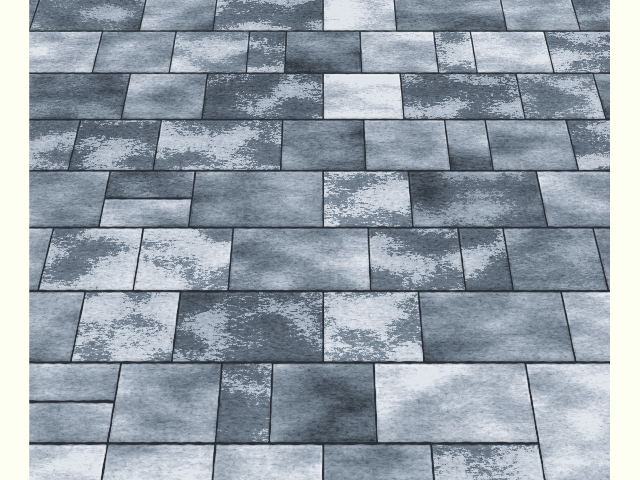
Reproduce this texture procedurally as a Shadertoy shader.

```glsl
// Weathered grey concrete paving in staggered courses, receding in perspective between cream margins

float hash(vec2 p) {
    vec3 q = fract(p.xyx * vec3(0.1031, 0.1030, 0.0973));
    q += dot(q, q.yzx + 33.33);
    return fract((q.x + q.y) * q.z);
}

vec2 gradientAt(vec2 cell) {
    float angle = 6.2832 * hash(cell + 71.7);
    return vec2(cos(angle), sin(angle));
}

float gradientNoise(vec2 p) {
    vec2 i = floor(p), f = fract(p);
    vec2 u = f * f * f * (f * (f * 6.0 - 15.0) + 10.0);
    vec2 e = vec2(1.0, 0.0);
    float low = mix(dot(gradientAt(i), f), dot(gradientAt(i + e), f - e), u.x);
    float high = mix(dot(gradientAt(i + e.yx), f - e.yx), dot(gradientAt(i + 1.0), f - 1.0), u.x);
    return mix(low, high, u.y);
}

float fbm(vec2 p, float gain) {
    float sum = 0.0, amplitude = 1.0;
    for (int i = 0; i < 4; i++) {
        sum += amplitude * gradientNoise(p);
        p = p * 2.1 + 17.3;
        amplitude *= gain;
    }
    return sum;
}

// Corners of the block under a ground point, and its mean lightness.
// Each course alternates square (2) and wide (3) blocks, some of them cut.
void findBlock(vec2 ground, out vec2 lo, out vec2 hi, out float tone) {
    float row = floor(ground.y);
    bool odd = mod(row, 2.0) > 0.5;
    float shift = odd ? 0.0 : 1.0;
    float pair = floor((ground.x + shift) / 5.0);
    float start = pair * 5.0 - shift;
    float along = ground.x - start;
    bool wide = along > 2.0;
    vec2 span = wide ? vec2(2.0, 5.0) : vec2(0.0, 2.0);

    // Wide blocks cut into a square and a narrow one
    bool cut = !odd && ((pair == 0.0 && row < 5.0) || (pair == -1.0 && row != 2.0));
    if (wide && cut) span = along < 4.0 ? vec2(2.0, 4.0) : vec2(4.0, 5.0);
    lo = vec2(start + span.x, row);
    hi = vec2(start + span.y, row + 1.0);

    // Squares cut lengthwise
    bool halved = !wide && pair == -1.0 && row > 0.0 && mod(row, 3.0) == 0.0;
    if (halved) {
        if (ground.y < row + 0.5) hi.y = row + 0.5;
        else lo.y = row + 0.5;
    }

    // Lightness by kind of block
    float pick = hash(lo * 3.1 + 40.0);
    tone = mix(0.4, 0.9, pick);
    if (odd) tone = (wide ? 0.46 : pair == 0.0 ? 0.88 : 0.65) + 0.2 * (pick - 0.5);
    else if (!wide && pair == 0.0) tone = 0.36;
    if (halved && lo.y < 3.5) tone = 0.35;

    // Exceptions: a shifted wide block, a course of squares, a double-height block
    if (row == 4.0 && abs(ground.x + 0.5) < 1.5) {
        lo.x = -2.0;
        hi.x = 1.0;
        tone = 0.6;
    }
    if (row > 6.0) {
        lo.x = 2.0 * floor(ground.x / 2.0);
        hi.x = lo.x + 2.0;
        tone = lo.x == 0.0 ? 0.4 : 0.8;
    }
    if (row > 5.0 && ground.x > 4.0) {
        lo = vec2(4.0, 6.0);
        hi = vec2(6.0, 8.0);
        tone = 0.9;
    }
}

vec3 concrete(vec2 ground, vec2 lo, vec2 hi, float tone) {
    vec2 seed = vec2(hash(lo + 9.2), hash(lo + 23.8));
    vec2 p = vec2(ground.x, ground.y * 2.0) + seed * 60.0;
    vec2 centred = (ground - lo) / (hi - lo) - 0.5;

    // Smooth casting gradients under fine horizontal grain
    float cloud = fbm(p * vec2(0.7, 1.1), 0.42);
    float streak = gradientNoise(p * vec2(1.6, 7.0));
    float grain = fbm(p * vec2(8.0, 14.0), 0.75);
    float t = tone + 0.42 * cloud + 0.1 * streak + 0.14 * grain;
    t += dot(centred, seed - 0.5) * 0.5;

    // Some blocks carry crisp frosted patches
    float frost = smoothstep(-0.12, 0.12, cloud + 0.35 * grain + 0.6 * (tone - 0.6));
    t = mix(t, mix(0.22, 0.88, frost) + 0.12 * grain, 0.55 * smoothstep(0.5, 0.8, seed.y));

    // Small dark pores
    t -= 0.12 * smoothstep(0.2, 0.5, gradientNoise(p * vec2(11.0, 18.0)));
    t = clamp(t, 0.0, 1.0);
    vec3 color = mix(vec3(0.20, 0.225, 0.25), vec3(0.88, 0.895, 0.92), t);
    return color + vec3(-0.03, 0.0, 0.03) * 4.0 * t * (1.0 - t);
}

void mainImage(out vec4 fragColor, in vec2 fragCoord) {
    vec2 uv = fragCoord / iResolution.xy;

    // Ground plane: x in half-squares, y in courses counted downward
    float depth = 2.781 - uv.y;
    vec2 ground = vec2(32.13 * (uv.x - 0.505) / depth, 22.04 - 40.68 / depth);
    float pixel = 40.68 / (depth * depth * iResolution.y);
    vec2 wobble = 0.007 * vec2(gradientNoise(ground * 7.0), gradientNoise(ground * 7.0 + 31.0));
    vec2 lo, hi;
    float tone;
    findBlock(ground + wobble, lo, hi, tone);

    // Inset distance from the rounded block edge
    vec2 offset = ground + wobble - 0.5 * (lo + hi);
    vec2 q = abs(offset) - 0.5 * (hi - lo) + 0.035;
    float inset = 0.035 - length(max(q, 0.0)) - min(max(q.x, q.y), 0.0);
    vec3 color = concrete(ground, lo, hi, tone);

    // Worn bevel: pale rim above, shaded rim below, then the dark joint
    float rim = smoothstep(0.02, 0.035, inset) * (1.0 - smoothstep(0.045, 0.07, inset));
    color += rim * (offset.y < 0.0 ? 0.04 : -0.05);
    color *= mix(0.8, 1.0, smoothstep(0.01, 0.04, inset));
    float joint = 0.015 + 0.01 * gradientNoise(ground * 5.0 + 80.0);
    color = mix(vec3(0.16, 0.18, 0.21), color, smoothstep(joint - 0.7 * pixel, joint + 0.7 * pixel, inset));

    // Plain margins at left and right
    float edge = abs(uv.x - 0.4995) - 0.4537;
    color = mix(color, vec3(0.99, 1.0, 0.95), smoothstep(-0.5, 0.5, edge * iResolution.x));
    fragColor = vec4(clamp(color, 0.0, 1.0), 1.0);
}
```
